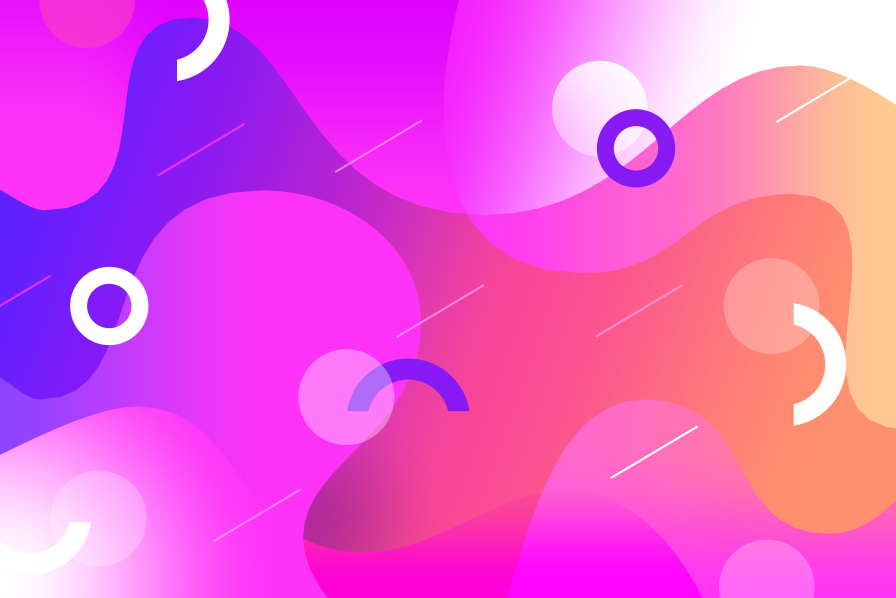
A WebGL 1 fragment shader for this background:

```glsl
precision highp float;
// Flowing translucent waves from violet to peach, with rings, arcs, discs and slanted strokes.
uniform vec2 u_resolution;

// Layout grid: 512 units per canvas height, centred on x = 384, y down.
const float GRID = 512.0;
const float CENTRE_X = 384.0;
const int STEPS = 16;
const float DISC_RADIUS = 41.0;
const vec2 RING_RADII = vec2(19, 33.5);
const vec2 ARC_RADII = vec2(35, 53);
const float ARC_CUT = 8.0;
const vec2 STROKE = vec2(73, -43.5);
const float STROKE_HALF_WIDTH = 0.9;
const vec3 WHITE = vec3(1);
const vec3 BLUE = vec3(0.38, 0.13, 1);
const vec3 VIOLET = vec3(0.53, 0.1, 0.96);
const vec3 PLUM = vec3(0.73, 0.14, 0.82);
const vec3 ROSE = vec3(0.98, 0.28, 0.59);
const vec3 CORAL = vec3(1, 0.56, 0.43);
const vec3 PEACH = vec3(1, 0.79, 0.56);
const vec3 PINK = vec3(1, 0.41, 0.8);
const vec3 MAGENTA = vec3(1, 0.2, 0.97);
const vec3 FUCHSIA = vec3(0.88, 0.02, 1);
const vec3 HOT_PINK = vec3(1, 0, 0.84);
const vec3 LILAC = vec3(0.53, 0.27, 1);

vec2 p, pen;                 // grid position, end of the curve so far
float pixel, nearest, side;  // pixel size, curve distance, -1 below the curve

float cover(float d) { return clamp(0.5 - d / pixel, 0.0, 1.0); }
float below() { return cover(side * nearest); }

void start(float x, float y) { pen = vec2(x, y); nearest = 1e5; side = 1.0; }

// Adds a cubic Bezier span; each crossing above the position flips the side.
void bend(vec2 a, vec2 b, vec2 end) {
  vec2 from = pen;
  for (int i = 1; i <= STEPS; i++) {
    float t = float(i) / float(STEPS);
    vec2 m = mix(a, b, t);
    vec2 to = mix(mix(mix(pen, a, t), m, t), mix(m, mix(b, end, t), t), t);
    vec2 e = to - from, w = p - from;
    nearest = min(nearest, length(w - e * clamp(dot(w, e) / dot(e, e), 0.0, 1.0)));
    if ((from.x > p.x) != (to.x > p.x) && w.y > e.y * w.x / e.x) side = -side;
    from = to;
  }
  pen = end;
}

// Adds a span that leaves and arrives level, with the two handle lengths.
void swing(float h1, float h2, float x, float y) {
  bend(pen + vec2(h1, 0), vec2(x - h2, y), vec2(x, y));
}

float band(vec2 c, vec2 radii) {
  float r = length(p - c);
  return cover(max(r - radii.y, radii.x - r));
}
float ring(float x, float y) { return band(vec2(x, y), RING_RADII); }
float disc(float x, float y) { return cover(length(p - vec2(x, y)) - DISC_RADIUS); }
// Part of a ring past a straight cut on the side of dir.
float arc(vec2 c, vec2 dir) { return band(c, ARC_RADII) * cover(ARC_CUT - dot(p - c, dir)); }
float stroke(float x, float y) {
  vec2 w = p - vec2(x, y);
  float t = clamp(dot(w, STROKE) / dot(STROKE, STROKE), 0.0, 1.0);
  return cover(length(w - STROKE * t) - STROKE_HALF_WIDTH);
}

void main() {
  pixel = GRID / u_resolution.y;
  p = vec2(CENTRE_X + (gl_FragCoord.x - 0.5 * u_resolution.x) * pixel, GRID - gl_FragCoord.y * pixel);

  // Wave outlines
  start(-60., 140.); swing(40., 20., 38., 180.); swing(115., 100., 165., 15.);
  swing(95., 162., 415., 184.); swing(135., 103., 685., 56.); swing(60., 40., 860., 140.);
  float top = 1.0 - below();
  start(-100., -60.); swing(170., 170., 420., -60.); swing(-18., 195., 500., 234.);
  swing(85., 85., 678., 166.); swing(120., 125., 780., 368.); swing(40., 40., 900., 330.);
  float right = 1.0 - below();
  start(-40., 310.); swing(40., 20., 35., 342.); swing(99., 155., 225., 163.);
  bend(vec2(300, 163), vec2(361, 213), vec2(361, 275));
  bend(vec2(361, 372), vec2(260, 395), vec2(260, 460));
  bend(vec2(260, 490), vec2(285, 520), vec2(300, 530));
  float left = below();
  start(-90., 425.); swing(40., 60., 118., 348.); swing(92., 112., 312., 473.);
  swing(63., 60., 485., 420.); swing(85., 0., 610., 530.);
  float bottom = below();
  start(425., 525.); swing(18., 95., 552., 342.); swing(98., 90., 710., 457.);
  swing(50., 30., 810., 400.);
  float corner = below();

  // Deep gradient with a soft shadow
  float slant = p.x + 0.35 * (p.y - 256.0);
  vec3 col = mix(BLUE, VIOLET, smoothstep(-20.0, 130.0, slant));
  col = mix(col, PLUM, smoothstep(90.0, 290.0, slant));
  col = mix(col, ROSE, smoothstep(240.0, 460.0, slant));
  col = mix(col, CORAL, smoothstep(430.0, 760.0, slant));
  col *= 1.0 - 0.16 * smoothstep(110.0, 0.0, length(p - vec2(280, 450)));

  // Left, right and top waves
  col = mix(col, mix(LILAC, MAGENTA, smoothstep(-40.0, 260.0, p.x)), left);
  vec3 tint = mix(MAGENTA, PINK, smoothstep(380.0, 600.0, p.x));
  col = mix(col, mix(tint, PEACH, smoothstep(560.0, 765.0, p.x)), right);
  tint = mix(FUCHSIA, MAGENTA, smoothstep(0.0, 190.0, p.y + 60.0 * smoothstep(160.0, 60.0, p.x)));
  vec3 pale = mix(vec3(0.96, 0.12, 1), WHITE, smoothstep(380.0, 660.0, p.x + 0.3 * p.y));
  col = mix(col, mix(tint, pale, right), top);

  // Lower waves
  tint = mix(PINK, CORAL, 0.6 * smoothstep(470.0, 720.0, p.x));
  col = mix(col, mix(tint, MAGENTA, smoothstep(380.0, 520.0, p.y)), corner);
  vec3 glow = mix(WHITE, MAGENTA, smoothstep(0.0, 240.0, length(p - vec2(0, 500))));
  vec3 hot = mix(ROSE, HOT_PINK, smoothstep(420.0, 505.0, p.y));
  tint = mix(PINK, FUCHSIA + vec3(0.12, 0, 0), smoothstep(400.0, 500.0, p.y));
  col = mix(col, mix(mix(hot, glow, left), tint, corner), bottom);

  // Strokes
  float soft = max(max(stroke(288., 147.), stroke(341., 288.)), max(stroke(511., 288.), stroke(184., 463.)));
  col = mix(col, MAGENTA, 0.85 * max(stroke(136., 150.), stroke(-30., 280.)));
  col = mix(col, vec3(1, 0.62, 0.96), 0.7 * soft);
  col = mix(col, WHITE, max(stroke(524., 409.), stroke(666., 104.)));

  // Discs, rings and arcs
  col = mix(col, VIOLET, arc(vec2(350, 360), vec2(0, -1)));
  col = mix(col, vec3(1, 0.25, 0.75), 0.6 * disc(75., 0.));
  float sheen = smoothstep(-60.0, 50.0, dot(p - vec2(514, 93), vec2(0.6, -0.8)));
  col = mix(col, WHITE, mix(0.35, 0.9, sheen) * disc(514., 93.));
  float discs = max(max(disc(661., 262.), disc(85., 444.)), disc(657., 503.));
  col = mix(col, WHITE, max(0.25 * discs, 0.35 * disc(297., 340.)));
  col = mix(col, VIOLET, ring(545., 127.));
  float whites = max(ring(94., 262.), arc(vec2(672, 312), vec2(1, 0)));
  whites = max(whites, max(arc(vec2(144, 17), vec2(1, 0)), arc(vec2(26, 439), vec2(0, 1))));
  gl_FragColor = vec4(mix(col, WHITE, whites), 1);
}
```
